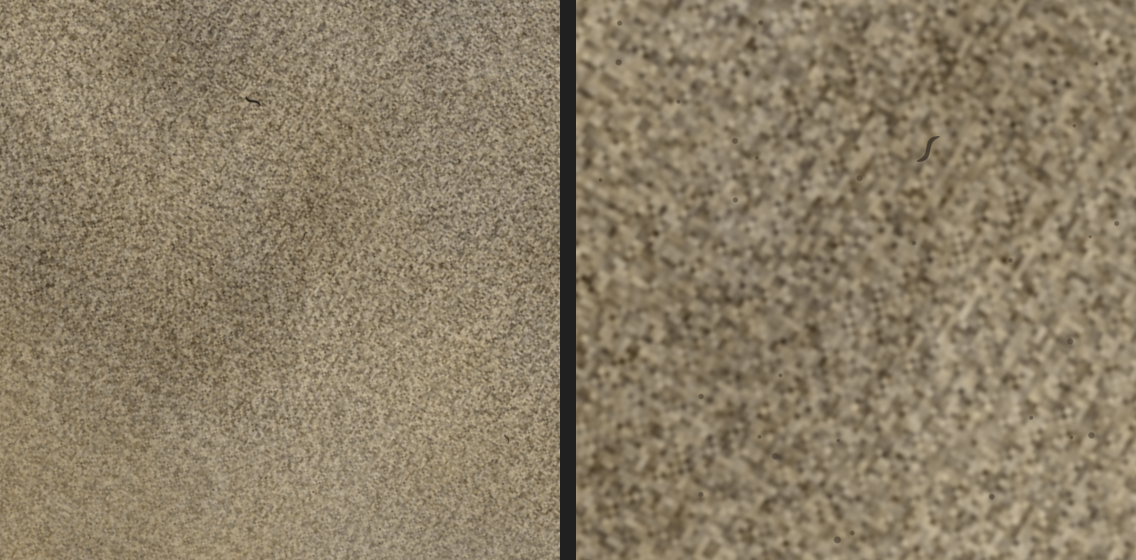
Left, the full canvas; right, a detail of the centre.
Reproduce this texture procedurally as a Shadertoy shader.

```glsl
// Weathered sandy stone: fine brown-grey grain over soft stains, with sparse pits and chips.

float hash(vec2 p) {
    return fract(sin(dot(p, vec2(127.1, 311.7))) * 43758.5453);
}

float valueNoise(vec2 p) {
    vec2 cell = floor(p), f = fract(p);
    f = f * f * (3.0 - 2.0 * f);
    return mix(mix(hash(cell), hash(cell + vec2(1, 0)), f.x),
               mix(hash(cell + vec2(0, 1)), hash(cell + vec2(1, 1)), f.x), f.y);
}

mat2 rotation(float angle) {
    float c = cos(angle), s = sin(angle);
    return mat2(c, s, -s, c);
}

// Layered noise centred on zero, turned at each octave to hide the lattice.
float fbm(vec2 p) {
    float sum = 0.0, amplitude = 0.5;
    for (int i = 0; i < 5; i++) {
        sum += amplitude * (valueNoise(p) - 0.5);
        p = rotation(0.65) * p * 2.03 + 17.3;
        amplitude *= 0.55;
    }
    return sum;
}

float softSpot(vec2 uv, vec2 centre, float radius) {
    vec2 d = (uv - centre) / radius;
    return exp(-dot(d, d));
}

// Broad light and dark stains, with a dark band rising to the right.
float stains(vec2 uv) {
    vec2 p = uv + 0.12 * vec2(fbm(uv * 6.0), fbm(uv * 6.0 + 40.0));
    float across = dot(p - vec2(0.43, 0.46), normalize(vec2(-0.78, 0.6)));
    float along = dot(p - vec2(0.43, 0.46), normalize(vec2(0.6, 0.78)));
    float tone = -0.055 * exp(-across * across / 0.009 - along * along / 0.11);
    tone -= 0.045 * softSpot(p, vec2(0.04, 0.6), 0.17);
    tone -= 0.035 * softSpot(p, vec2(0.16, 0.42), 0.17);
    tone -= 0.045 * softSpot(p, vec2(0.32, 0.91), 0.13);
    tone -= 0.035 * softSpot(p, vec2(0.91, 0.62), 0.12);
    tone += 0.03 * softSpot(p, vec2(0.12, 0.86), 0.13);
    tone += 0.03 * softSpot(p, vec2(0.6, 0.18), 0.3);
    return tone + 0.015 * (uv.x - 0.3) + 0.075 * fbm(uv * 9.0 + 5.0);
}

// Tiny round pits, at most one in each cell.
float pits(vec2 uv, float pixel) {
    vec2 grid = uv * 85.0, cell = floor(grid);
    vec2 centre = 0.3 + 0.4 * vec2(hash(cell + 3.1), hash(cell + 8.7));
    float radius = mix(0.0008, 0.002, hash(cell + 5.9));
    float d = length(fract(grid) - centre) / 85.0 - radius;
    float present = step(0.965 - 0.025 * uv.y, hash(cell + 21.4));
    return present * (1.0 - smoothstep(-pixel, pixel, d));
}

// Thin curved chip, tapering at both ends.
float chip(vec2 uv, vec2 centre, float angle, float halfLength, float pixel) {
    vec2 p = rotation(-angle) * (uv - centre) / halfLength;
    float bend = 0.22 * sin(p.x * 3.0);
    float width = 0.15 * sqrt(max(1.0 - p.x * p.x, 0.0));
    float d = (abs(p.y - bend) - width) * halfLength;
    return (1.0 - smoothstep(-pixel, pixel, d)) * step(abs(p.x), 1.0);
}

void mainImage(out vec4 fragColor, in vec2 fragCoord) {
    vec2 uv = fragCoord / iResolution.y;
    float pixel = 1.0 / iResolution.y;

    // Sand grain, calmer towards the lower left.
    float fine = valueNoise(rotation(0.55) * uv * 265.0) - 0.5;
    float medium = valueNoise(rotation(1.1) * uv * 185.0 + 31.0) - 0.5;
    float coarse = valueNoise(rotation(0.3) * uv * 85.0 + 73.0) - 0.5;
    float grain = 0.25 * fine + 0.18 * medium + 0.05 * coarse;
    grain *= mix(0.68, 1.08, smoothstep(0.1, 0.7, uv.y + 0.35 * uv.x));
    grain -= 0.8 * grain * grain;

    float tone = stains(uv) + grain + 0.008;
    vec3 color = vec3(0.56, 0.508, 0.418) + tone * vec3(1.0, 0.99, 0.92);

    // Warm and cool drift, in patches and from grain to grain.
    float warmth = 0.05 * fbm(uv * 5.0 + 60.0) - 0.014 * (uv.x + uv.y - 1.0);
    warmth += 0.035 * (valueNoise(rotation(0.8) * uv * 150.0 + 90.0) - 0.5);
    color += warmth * vec3(0.5, 0.05, -0.9);

    // Pits and a few dark chips.
    color = mix(color, vec3(0.27, 0.23, 0.18), 0.6 * pits(uv, pixel));
    float chips = chip(uv, vec2(0.452, 0.819), -0.65, 0.016, pixel);
    chips = max(chips, 0.7 * chip(uv, vec2(0.543, 0.578), 0.8, 0.010, pixel));
    chips = max(chips, 0.7 * chip(uv, vec2(0.905, 0.218), 1.9, 0.008, pixel));
    color = mix(color, vec3(0.13, 0.11, 0.09), 0.9 * chips);

    fragColor = vec4(clamp(color, 0.0, 1.0), 1.0);
}
```
